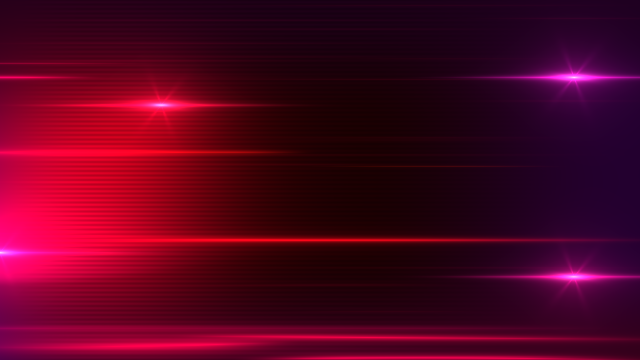
Write a WebGL 2 fragment shader that draws this background.

```glsl
#version 300 es
precision highp float;
uniform vec2 u_resolution;
out vec4 fragColor;

float hash(float n) {
    n = fract(n * 0.1031);
    n *= n + 33.33;
    return fract(n * (n + n));
}

// Soft elliptical light
float glow(vec2 p, vec2 center, vec2 size) {
    vec2 d = (p - center) / size;
    return exp(-dot(d, d));
}

// Horizontal line that fades in over x.xy and out over x.zw
float streak(vec2 p, float y, vec4 x, float thickness) {
    float fade = smoothstep(x.x, x.y, p.x) * (1.0 - smoothstep(x.z, x.w, p.x));
    return fade * exp(-abs(p.y - y) / thickness);
}

// Lens flare: tapered beam, halo, thin rays and a white core
vec3 flare(vec2 p, vec2 center, float reach, vec3 tint) {
    vec2 d = p - center;
    d.x *= u_resolution.x / u_resolution.y;
    float along = abs(d.x) / reach;
    float taper = exp(-along * 2.2) * (1.0 - smoothstep(0.5, 1.3, along));
    float beam = taper * exp(-abs(d.y) / (0.0025 + 0.005 * taper));
    float r = length(d);
    float angle = atan(d.y, d.x + 1e-5);
    float rays = pow(abs(cos(angle * 3.0 + 0.5)), 12.0) * exp(-r / 0.035);
    float halo = 0.3 * exp(-r / 0.07) + 0.3 * exp(-length(d * vec2(0.25, 1.0)) / 0.025);
    float core = exp(-length(d * vec2(0.2, 1.0)) / 0.0045);
    return tint * (1.2 * beam + halo + 0.3 * rays) + vec3(0.8, 0.75, 0.9) * core;
}

void main() {
    vec2 p = gl_FragCoord.xy / u_resolution;

    // Dark backdrop, violet towards the right and the borders
    vec3 color = mix(vec3(0.14, 0.0, 0.07), vec3(0.1, 0.0, 0.005), smoothstep(0.1, 0.45, p.x));
    color = mix(color, vec3(0.13, 0.0, 0.18), smoothstep(0.55, 1.0, p.x));
    color = mix(color, vec3(0.11, 0.0, 0.11), 0.8 * smoothstep(0.65, 1.0, p.y));
    color = mix(color, vec3(0.19, 0.0, 0.1), 1.0 - smoothstep(0.0, 0.3, p.y));

    // Red light on the left with a pink lobe cut off below
    float red = glow(p, vec2(0.12, 0.46), vec2(0.22, 0.33));
    color += vec3(0.7, 0.0, 0.03) * red;
    color += vec3(0.0, 0.0, 0.16) * exp(-p.x / 0.1) * smoothstep(0.95, 0.5, p.y);
    float lobeEdge = 0.212 + 0.5 * p.x * p.x;
    float lobe = glow(p, vec2(0.0, 0.3), vec2(0.2, 0.15));
    color += vec3(0.42, 0.0, 0.17) * lobe * mix(0.35, 1.0, smoothstep(-0.012, 0.02, p.y - lobeEdge));
    color += vec3(0.16, 0.0, 0.0) * glow(p, vec2(0.2, 0.65), vec2(0.14, 0.12));

    // Scan lines
    float scan = 0.5 + 0.5 * cos(6.28319 * 80.0 * p.y);
    color *= 1.0 - 0.2 * scan * smoothstep(0.0, 0.15, p.x) * (1.0 - smoothstep(0.5, 0.9, p.x));

    // Scattered faint streaks
    for (float i = 0.0; i < 24.0; i++) {
        float x = hash(i + 3.7) * 0.9;
        float y = hash(i + 51.3);
        float len = 0.15 + 0.3 * hash(i + 97.1);
        color += vec3(0.07, 0.0, 0.015) * streak(p, y, vec4(x - len, x, x, x + len), 0.002);
    }

    // Main streaks
    color += vec3(0.8, 0.0, 0.3) * streak(p, 0.785, vec4(-0.2, -0.1, 0.0, 0.17), 0.004);
    color += vec3(0.3, 0.0, 0.08) * streak(p, 0.824, vec4(-0.2, -0.1, 0.05, 0.28), 0.002);
    color += vec3(0.5, 0.03, 0.02) * streak(p, 0.577, vec4(-0.2, 0.3, 0.36, 0.5), 0.004);
    color += vec3(0.25, 0.0, 0.1) * streak(p, 0.575, vec4(-0.2, 0.0, 0.1, 0.35), 0.012);
    color += vec3(0.22, 0.03, 0.0) * streak(p, 0.538, vec4(0.45, 0.65, 0.7, 0.9), 0.0015);
    color += vec3(0.85, 0.02, 0.08) * streak(p, 0.333, vec4(0.1, 0.4, 0.55, 1.1), 0.0045);
    color += vec3(0.2, 0.0, 0.02) * streak(p, 0.333, vec4(0.0, 0.25, 0.4, 0.9), 0.02);

    // Curved ribbons along the bottom
    float ribbon = 0.064 + 0.012 * (0.45 - p.x);
    color += vec3(0.75, 0.0, 0.18) * streak(p, ribbon, vec4(0.25, 0.5, 0.6, 1.15), 0.007);
    float wedge = 0.035 + 0.07 * p.x * p.x;
    color += vec3(0.65, 0.0, 0.16) * streak(p, wedge, vec4(-0.1, 0.25, 0.3, 0.48), 0.013);
    float base = 0.006 - 0.06 * (p.x - 0.65) * (p.x - 0.65);
    color += vec3(0.8, 0.0, 0.22) * streak(p, base, vec4(0.35, 0.55, 0.75, 1.1), 0.007);
    color += vec3(0.22, 0.0, 0.08) * streak(p, 0.088, vec4(-0.2, 0.1, 0.6, 1.0), 0.006);
    color += vec3(0.2, 0.0, 0.06) * glow(p, vec2(0.25, 0.05), vec2(0.35, 0.045));

    // Flares
    color += flare(p, vec2(0.252, 0.708), 0.42, vec3(1.0, 0.05, 0.3));
    color += flare(p, vec2(0.0, 0.298), 0.5, vec3(0.9, 0.1, 0.45));
    color += flare(p, vec2(0.897, 0.785), 0.4, vec3(0.95, 0.08, 0.75));
    color += flare(p, vec2(0.897, 0.231), 0.42, vec3(1.0, 0.06, 0.55));

    fragColor = vec4(clamp(color, 0.0, 1.0), 1.0);
}
```
